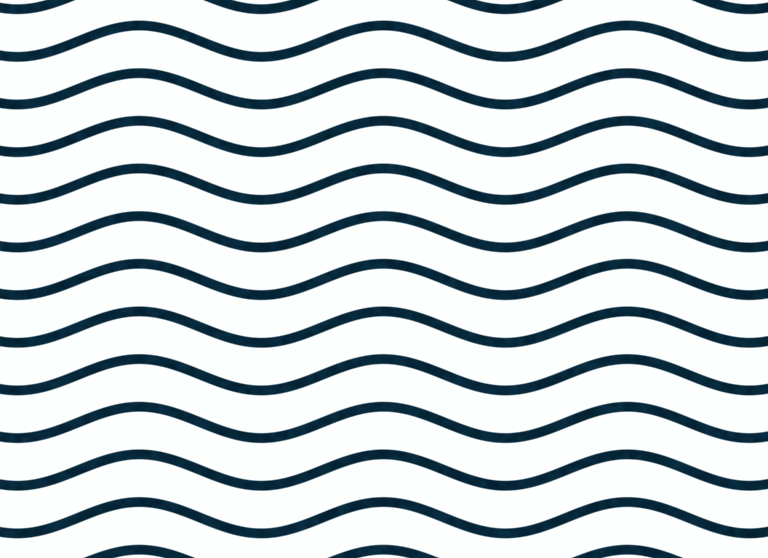
Write a WebGL 1 fragment shader that draws this pattern.

```glsl
precision highp float;

uniform vec2 u_resolution;

// Lengths are fractions of the canvas height.
const float WAVE_LENGTH = 0.4373;
const float ROW_SPACING = 0.0854;
const float AMPLITUDE = 0.0281;
const float LINE_WIDTH = 0.0174;
const vec2 CREST = vec2(0.687, 0.6127);
const float GRAIN_SCALE = 90.0;
const float EDGE_PIXELS = 1.0;

const vec3 PAPER = vec3(0.994, 1.0, 0.996);
const vec3 INK_DARK = vec3(0.01, 0.125, 0.19);
const vec3 INK_LIGHT = vec3(0.04, 0.18, 0.26);
const float TAU = 6.2831853;

float hash(vec2 p) {
  return fract(sin(dot(p, vec2(127.1, 311.7))) * 43758.5453);
}

float valueNoise(vec2 p) {
  vec2 cell = floor(p);
  vec2 f = fract(p);
  f = f * f * (3.0 - 2.0 * f);
  float bottom = mix(hash(cell), hash(cell + vec2(1.0, 0.0)), f.x);
  float top = mix(hash(cell + vec2(0.0, 1.0)), hash(cell + 1.0), f.x);
  return mix(bottom, top, f.y);
}

// Approximate distance to the centre line of the nearest wave.
float waveDistance(vec2 p) {
  float phase = TAU * (p.x - CREST.x) / WAVE_LENGTH;
  float height = CREST.y + AMPLITUDE * (cos(phase) - 1.0);
  float slope = AMPLITUDE * TAU / WAVE_LENGTH * sin(phase);
  float offset = mod(p.y - height + 0.5 * ROW_SPACING, ROW_SPACING)
    - 0.5 * ROW_SPACING;
  return abs(offset) / sqrt(1.0 + slope * slope);
}

void main() {
  vec2 p = gl_FragCoord.xy / u_resolution.y;
  float edge = EDGE_PIXELS / u_resolution.y;

  // Constant-width stroke with soft edges
  float d = waveDistance(p) - 0.5 * LINE_WIDTH;
  float coverage = 1.0 - smoothstep(-edge, edge, d);

  // Faint unevenness in the ink
  vec3 ink = mix(INK_DARK, INK_LIGHT, valueNoise(p * GRAIN_SCALE));

  gl_FragColor = vec4(mix(PAPER, ink, coverage), 1.0);
}
```
